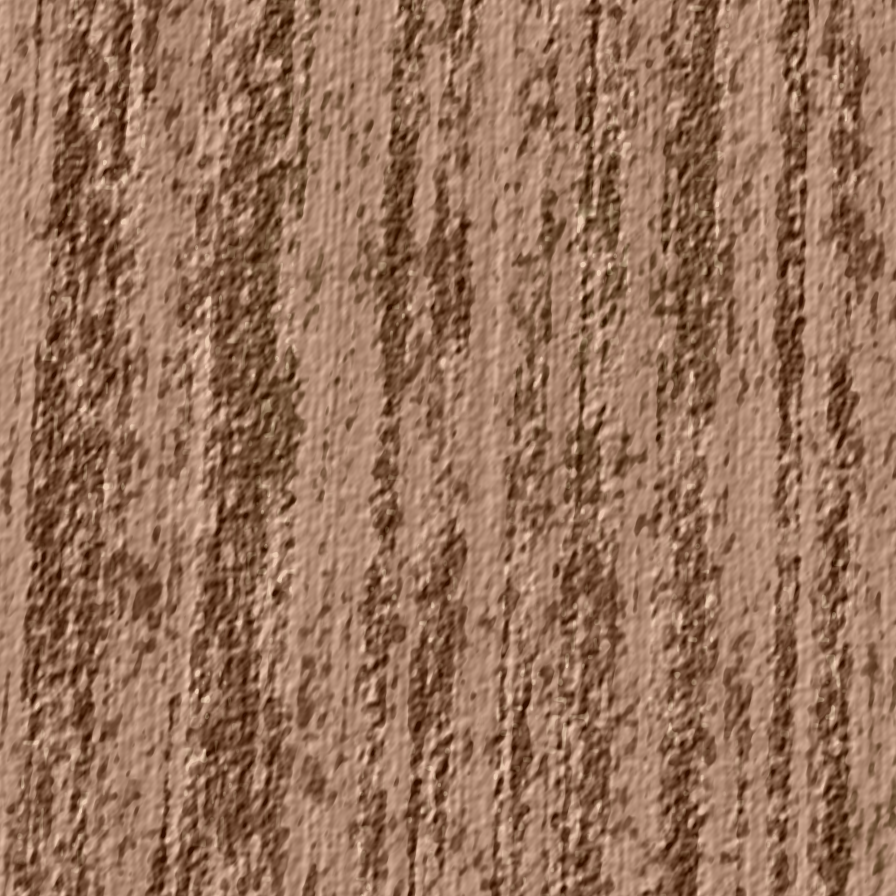
A Shadertoy shader for this texture:

```glsl
// Ploughed field seen from above: slightly leaning furrows in pinkish soil,
// with speckled dark bands of stubble. Jittered bands and tracks are looped or
// repeated, then broken up by fine stretched noise and lit as a relief.

#define BANDS 11
#define TRACKS 11.5
#define RIDGES 98.0
#define LEAN 0.062
#define BASE_TONE 0.690
#define STUBBLE_DEPTH 0.265
#define CLOD_CONTRAST 1.75
#define PLAIN_RELIEF 0.20
#define ROUGH_RELIEF 0.27

float hash(vec2 cell) {
    uvec2 q = uvec2(ivec2(cell));
    uint h = (q.x * 0x9E3779B1u) ^ (q.y * 0x85EBCA77u + 0x1234u);
    h ^= h >> 15; h *= 0x2C1B3C6Du;
    h ^= h >> 12; h *= 0x297A2D39u;
    h ^= h >> 15;
    return float(h & 0xFFFFu) / 65535.0;
}

float noise(vec2 p) {
    vec2 i = floor(p), f = fract(p);
    f = f * f * (3.0 - 2.0 * f);
    float low = mix(hash(i), hash(i + vec2(1, 0)), f.x);
    float high = mix(hash(i + vec2(0, 1)), hash(i + vec2(1, 1)), f.x);
    return mix(low, high, f.y);
}

// Small soil lumps, drawn out along a slant
float lumps(vec2 p) {
    p.x -= 0.35 * p.y;
    return 0.60 * noise(p * vec2(165.0, 105.0))
         + 0.40 * noise(p * vec2(270.0, 185.0) + 37.0);
}

// Dark clods and stubble rows at several sizes, centred on 0.5
float clodField(vec2 p) {
    vec2 slanted = vec2(p.x - 0.3 * p.y, p.y);
    float clods = 0.22 * noise(p * vec2(50.0, 24.0) + 19.0)
                + 0.32 * noise(slanted * vec2(120.0, 72.0) + 43.0)
                + 0.20 * noise(slanted * vec2(210.0, 125.0) + 53.0)
                + 0.26 * noise(p * vec2(165.0, 9.0) + 67.0);
    return 0.5 + CLOD_CONTRAST * (clods - 0.5);
}

// Soft stubble bands with jittered place, width and strength
float stubbleBands(vec2 p) {
    float x = p.x + 0.010 * (noise(p * vec2(60.0, 30.0) + 11.0) - 0.5);
    float cover = 0.0;
    for (int i = 0; i < BANDS; i++) {
        float id = float(i);
        float center = (id + 0.5 + 0.6 * (hash(vec2(id, 91)) - 0.5)) / float(BANDS);
        float width = mix(0.014, 0.040, hash(vec2(id, 57)));
        float strength = mix(0.60, 1.0, hash(vec2(id, 23)));
        float band = 1.0 - smoothstep(0.3 * width, 1.5 * width, abs(x - center));
        cover = max(cover, band * strength);
    }
    return cover;
}

// Smooth wheel lanes (x) and the dark furrows beside them (y)
vec2 wheelTracks(vec2 p) {
    float u = p.x * TRACKS;
    float id = floor(u);
    float d = (fract(u) - 0.5 - 0.5 * (hash(vec2(id, 71)) - 0.5)) / TRACKS;
    float lane = exp(-pow(abs(d) / 0.0070, 2.0));
    float furrow = exp(-pow(abs(d + 0.011) / 0.0036, 2.0));
    float presence = smoothstep(0.35, 0.75, noise(vec2(id * 7.0 + 0.5, p.y * 1.8)));
    return vec2(lane, furrow * presence);
}

void mainImage(out vec4 fragColor, in vec2 fragCoord) {
    vec2 uv = fragCoord / iResolution.y;

    // Furrow space: the lean fades out toward the right
    float lean = LEAN * (1.0 - 0.9 * uv.x * uv.x);
    vec2 p = vec2(uv.x - lean * (uv.y - 0.5), uv.y);

    // Stubble cover, thinned by patches, straight rows and clods
    vec2 tracks = wheelTracks(p);
    float patches = noise(p * vec2(14.0, 6.0) + 5.0);
    float rows = noise(p * vec2(62.0, 1.6) + 31.0) - 0.5;
    float cover = stubbleBands(p) * (0.38 + 0.72 * patches) + 0.24 * patches;
    cover = (cover + 0.42 * rows) * (1.0 - 0.65 * tracks.x) + 0.55 * tracks.y;
    float stubble = smoothstep(-0.17, 0.17, clodField(p) + 0.5 * cover - 0.77);

    // Relief from light falling across the lumps
    vec2 lightStep = vec2(0.0024, -0.0022);
    float relief = lumps(p + lightStep) - lumps(p - lightStep);
    float roughness = PLAIN_RELIEF + ROUGH_RELIEF * smoothstep(0.05, 0.65, cover);

    // Long straight streaks and regular fine ridges
    float streaks = 0.6 * noise(p * vec2(200.0, 3.5) + 83.0)
                  + 0.4 * noise(p * vec2(95.0, 1.5) + 7.0) - 0.5;
    float wobble = 1.2 * noise(p * vec2(9.0, 2.0));
    float ridges = cos(6.2832 * p.x * RIDGES + wobble);

    // Pale straw flecks in the rough parts
    float flecks = smoothstep(0.72, 0.92, noise(p * vec2(165.0, 105.0) + 29.0));
    flecks *= smoothstep(0.1, 0.5, cover) * noise(p * vec2(20.0, 9.0) + 3.0);

    float tone = BASE_TONE - STUBBLE_DEPTH * stubble + roughness * relief;
    tone += 0.16 * streaks + 0.026 * ridges * (1.0 - 0.5 * stubble);
    tone += 0.035 * tracks.x - 0.06 * tracks.y + 0.22 * flecks;
    tone = clamp(tone, 0.20, 0.92);

    // Soil colour follows the tone; some stubble turns olive
    vec3 color = vec3(tone, tone - 0.146, tone - 0.235);
    float olive = stubble * smoothstep(0.4, 0.8, noise(p * vec2(6.0, 1.5) + 15.0));
    color += olive * vec3(-0.012, 0.018, -0.006);
    color += flecks * vec3(0.0, 0.03, 0.01);
    fragColor = vec4(clamp(color, 0.0, 1.0), 1.0);
}
```
